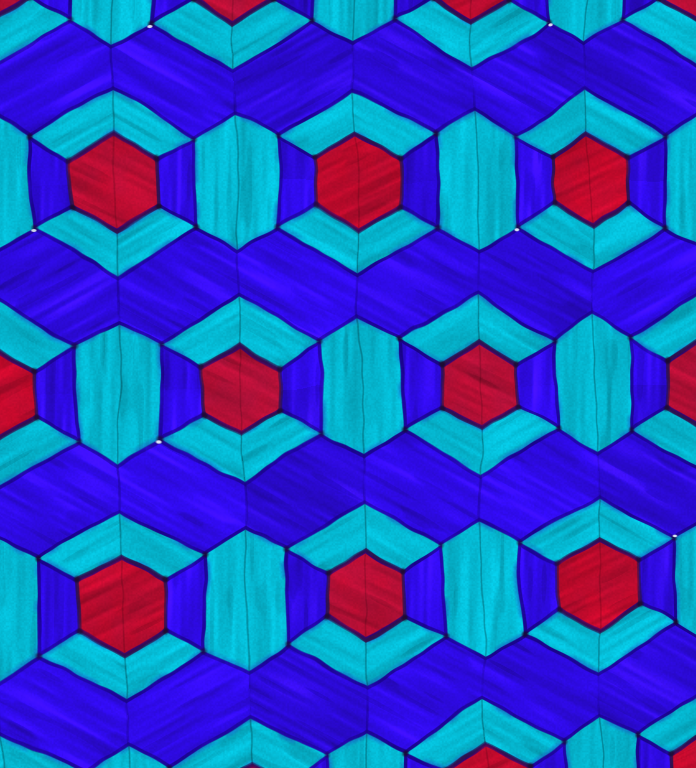
This pattern is drawn by a WebGL 2 fragment shader. Its source:

```glsl
#version 300 es
precision highp float;
// Marker-drawn hexagon rosettes in offset rows, alternating with tall hexagons.
// Each cell is folded into one quadrant and cut by 60-degree half-planes;
// directional noise adds pen strokes and uneven ink along the outlines.

#define VIEW_HEIGHT 19.44            // canvas height in strip widths
#define PERIOD 6.0                   // rosette spacing along a row
#define ROW_PITCH 5.22               // spacing between rows
#define ORIGIN vec2(9.04, 14.84)     // centre of one rosette
#define OUTLINE 0.045                // half width of inked outlines
#define WOBBLE 0.10                  // hand-drawn drift of the edges
#define BLUE vec3(0.18, 0.04, 0.89)
#define CYAN vec3(0.02, 0.72, 0.82)
#define RED vec3(0.74, 0.03, 0.15)
#define RIM vec3(0.07, 0.44, 0.79)
#define NAVY vec3(0.09, 0.01, 0.50)
#define DARK vec3(0.18, 0.07, 0.30)

uniform vec2 u_resolution;
out vec4 fragColor;

float hash(vec2 p) {
    vec3 q = fract(p.xyx * vec3(0.1031, 0.1030, 0.0973));
    q += dot(q, q.yzx + 33.33);
    return fract((q.x + q.y) * q.z);
}

float noise(vec2 p) {
    vec2 i = floor(p), f = fract(p);
    f = f * f * (3.0 - 2.0 * f);
    return mix(mix(hash(i), hash(i + vec2(1, 0)), f.x),
               mix(hash(i + vec2(0, 1)), hash(i + vec2(1, 1)), f.x), f.y);
}

// Signed ink variation, stretched along the pen direction
float strokes(vec2 p, float angle) {
    vec2 d = vec2(cos(angle), sin(angle));
    vec2 q = vec2(dot(p, d), d.x * p.y - d.y * p.x);
    float fine = noise(q * vec2(0.7, 9.0));
    float broad = noise(q * vec2(0.4, 3.0) + 17.0);
    float lap = smoothstep(0.70, 0.85, noise(q * vec2(0.8, 6.0) + 51.0));
    return (fine - 0.5) * 0.22 + (broad - 0.5) * 0.16 - lap * 0.10;
}

float band(float d, float halfWidth, float aa) {
    return 1.0 - smoothstep(halfWidth - aa, halfWidth + aa, abs(d));
}

void main() {
    float aa = 0.8 * VIEW_HEIGHT / u_resolution.y;
    vec2 paper = gl_FragCoord.xy / u_resolution.y * VIEW_HEIGHT;

    // Hand drift, rows tilting towards the bottom, columns narrowing rightwards
    vec2 p = paper;
    p += WOBBLE * (2.0 * vec2(noise(paper * 0.6), noise(paper * 0.6 + 40.0)) - 1.0);
    p += 0.05 * (vec2(noise(paper * 2.5 + 9.0), noise(paper * 2.5 + 70.0)) - 0.5);
    float down = 1.0 - paper.y / VIEW_HEIGHT;
    p.y -= 0.075 * down * down * (paper.x - ORIGIN.x);
    float u = (p.x - ORIGIN.x - 0.02 * (ORIGIN.y - p.y)) / PERIOD;
    float column = u + 0.021 * u * u;

    // Offset grid, then fold the cell into one quadrant
    float v = (p.y - ORIGIN.y) / ROW_PITCH;
    float row = floor(v + 0.5);
    float shifted = column + 0.5 * mod(row, 2.0);
    vec2 cell = vec2(floor(shifted + 0.5), row);
    vec2 local = vec2(shifted - cell.x, v - row) * vec2(PERIOD, ROW_PITCH);
    vec2 q = abs(local);
    float slant = dot(q, vec2(0.5, 0.866));
    float side = 0.5 * PERIOD - q.x;

    // Red hexagon, cyan chevrons around it, tall hexagon between rosettes
    float core = 1.03 + 0.10 * (hash(cell + 30.0) - 0.5);
    float dRed = max(q.x, slant) - core;
    float dChevron = max(slant - 2.0, max(core - slant, q.x - slant));
    float dTall = max(side - 0.98, 0.5 * side + 0.866 * q.y - 1.51);
    float dCyan = min(dChevron, dTall);

    // Blue: slanted strokes in the zigzag bands, upright ones beside the hexagons
    vec2 panel = vec2(floor(column * 2.0), floor(v));
    float lean = hash(panel + 5.0) < 0.7 ? -0.5 : 0.5;
    bool beside = q.x > slant && q.x < 2.05;
    float ink = strokes(paper, beside ? 1.55 : lean);
    vec3 color = BLUE * (1.0 + ink + 0.10 * (hash(panel) - 0.5));
    color += vec3(0.07, 0.03, 0.03) * smoothstep(0.0, 0.2, ink);
    float seam = beside ? 0.0 : band(min(q.x, side), 0.03, aa);
    color = mix(color, NAVY, 0.55 * seam * noise(paper * 1.5));

    // Cyan: strokes follow the chevron arms, with patchy overlap at the rims
    float arm = dChevron < dTall ? -0.52 * sign(local.x * local.y) : 1.56;
    vec3 cyan = CYAN * (1.0 + 0.75 * strokes(paper + 60.0, arm));
    float patchy = smoothstep(0.35, 0.75, noise(paper * 2.2 + 25.0));
    cyan = mix(cyan, RIM, 0.75 * patchy * smoothstep(-0.16, 0.0, dCyan));
    cyan *= 1.0 - 0.25 * band(min(q.x, side), 0.02, aa);
    color = mix(color, cyan, smoothstep(aa, -aa, dCyan));

    // Red: tone and stroke direction vary from one hexagon to the next
    float tone = hash(cell + 11.0);
    vec3 red = mix(RED, vec3(0.62, 0.07, 0.22), 0.6 * tone + 0.3 * noise(paper * 3.0));
    red *= 1.04 + strokes(paper + 90.0, tone < 0.5 ? 0.45 : -0.45);
    red *= 1.0 - 0.15 * band(q.x, 0.02, aa);
    color = mix(color, red, smoothstep(aa, -aa, dRed));

    // Uneven outlines, pooled ink at corners and rare gaps of bare paper
    float press = 0.5 + 0.5 * noise(paper * 1.7 + 80.0);
    color = mix(color, NAVY, 0.9 * press * band(dCyan - 0.03, OUTLINE, aa));
    color = mix(color, DARK, press * band(dRed, OUTLINE, aa));
    float corner = min(length(q - core * vec2(1.0, 0.577)), length(q - vec2(2.0, 1.155)));
    color = mix(color, DARK * 0.5, 0.8 * press * smoothstep(0.12, 0.03, corner));
    float bare = step(0.86, hash(cell * 3.0 + sign(local) + 120.0));
    float gap = length((q - vec2(2.03, 1.22)) * vec2(1.0, 1.6));
    color = mix(color, vec3(0.85, 0.88, 0.95), bare * smoothstep(0.09, 0.03, gap));

    color *= 0.96 + 0.08 * noise(paper * 24.0);
    fragColor = vec4(clamp(color, 0.0, 1.0), 1.0);
}
```
